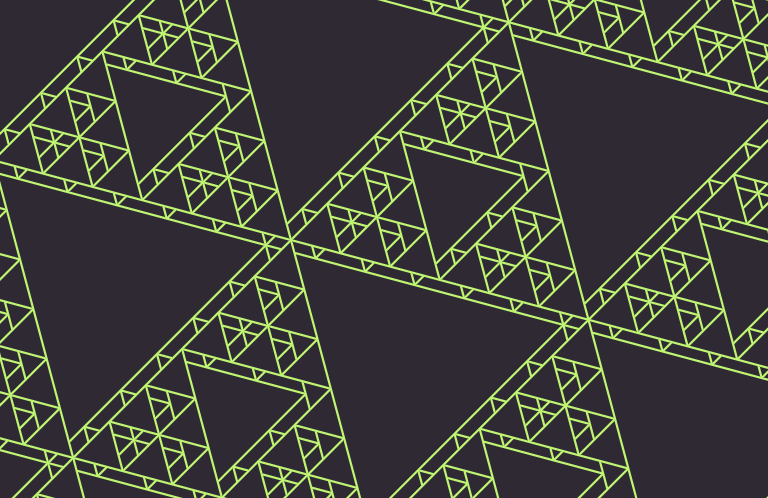
Give the GLSL for this pattern, as a WebGL 2 fragment shader.

```glsl
#version 300 es
precision highp float;
// Two outlined layers of nested triangles on a tilted triangular lattice.
// Each triangle is cut in 2, then each part in 3; the downward parts are holes.
// The back layer is the same pattern, shifted, and shows only through the holes.

uniform vec2 u_resolution;
out vec4 outColor;

const vec3 GROUND = vec3(0.18, 0.16, 0.20);
const vec3 LINE = vec3(0.75, 0.96, 0.45);

// Lengths are fractions of the canvas height
const float SIDE = 0.6185;
const float HALF_WIDTH = 0.0022;
const vec2 LATTICE_ORIGIN = vec2(0.5843, 0.518);
const float TILT = radians(-15.0);

// Shift between the layers, in lattice coordinates
const vec2 LAYER_SHIFT = vec2(0.053, 0.043);
const float TRIANGLE_HEIGHT = 0.8660254;

vec2 direction(float angle) {
    return vec2(cos(angle), sin(angle));
}

// Coordinates along two lattice sides that are 60 degrees apart
vec2 toLattice(vec2 p, float side, float tilt) {
    mat2 basis = mat2(direction(tilt), direction(tilt + radians(60.0)));
    return inverse(basis) * p / side;
}

// Distance to the nearest edge of a unit triangular grid
float gridDistance(vec2 p) {
    vec3 axes = vec3(p, p.x + p.y);
    vec3 gap = abs(axes - round(axes));
    return TRIANGLE_HEIGHT * min(gap.x, min(gap.y, gap.z));
}

// x: distance to the outlines, y: 1 inside a hole and 0 on solid parts
vec2 nestedTriangles(vec2 p) {
    float dist = 1.0;
    float size = 1.0;
    for (int level = 1; level <= 3; level++) {
        size /= float(level);
        vec2 cell = fract(p / size);
        dist = min(dist, gridDistance(cell) * size);
        if (cell.x + cell.y > 1.0) return vec2(dist, 1.0);
    }
    return vec2(dist, 0.0);
}

// Antialiased line coverage
float stroke(float dist, float halfWidth, float pixel) {
    return clamp(0.5 + (halfWidth - dist) / pixel, 0.0, 1.0);
}

void main() {
    float pixel = 1.0 / u_resolution.y;
    vec2 position = gl_FragCoord.xy * pixel - LATTICE_ORIGIN;
    vec2 p = toLattice(position, SIDE, TILT);

    vec2 front = nestedTriangles(p);
    vec2 back = nestedTriangles(p + LAYER_SHIFT);

    // Solid front parts cover the back layer
    float frontLine = stroke(front.x * SIDE, HALF_WIDTH, pixel);
    float backLine = stroke(back.x * SIDE, HALF_WIDTH, pixel) * front.y;

    outColor = vec4(mix(GROUND, LINE, max(frontLine, backLine)), 1.0);
}
```
